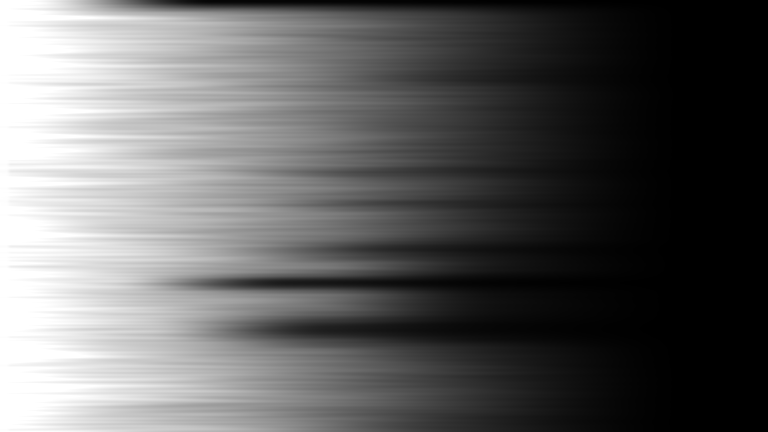
Write a Shadertoy shader that draws this background.

```glsl
// Brushed metal sheet: horizontal streaks fading from white at left to black at right.

// Dark bands: centre height, half width, depth, x where the band begins
const int BAND_COUNT = 9;
const vec4 BANDS[BAND_COUNT] = vec4[](
    vec4(0.998, 0.021, 0.97, 0.04),
    vec4(0.825, 0.025, 0.28, 0.38),
    vec4(0.604, 0.014, 0.28, 0.26),
    vec4(0.527, 0.014, 0.25, 0.28),
    vec4(0.422, 0.020, 0.50, 0.27),
    vec4(0.345, 0.019, 0.82, 0.14),
    vec4(0.238, 0.034, 0.74, 0.19),
    vec4(0.310, 0.120, 0.62, 0.42),
    vec4(0.020, 0.030, 0.20, 0.35));

vec2 randomGradient(vec2 cell) {
    vec2 p = fract(cell * vec2(0.1031, 0.1137));
    p += dot(p, p.yx + 33.33);
    float angle = 6.2832 * fract((p.x + p.y) * p.x * 7.31);
    return vec2(cos(angle), sin(angle));
}

float gradientNoise(vec2 p) {
    vec2 cell = floor(p);
    vec2 f = p - cell;
    vec2 blend = f * f * f * (f * (f * 6.0 - 15.0) + 10.0);
    vec2 e = vec2(0.0, 1.0);
    float a = dot(randomGradient(cell), f);
    float b = dot(randomGradient(cell + e.yx), f - e.yx);
    float c = dot(randomGradient(cell + e.xy), f - e.xy);
    float d = dot(randomGradient(cell + e.yy), f - e.yy);
    return mix(mix(a, b, blend.x), mix(c, d, blend.x), blend.y);
}

// Layers of noise stretched along x, from broad to hair-thin
float brushedStreaks(vec2 uv) {
    float sum = 0.0;
    vec2 scale = vec2(2.5, 24.0);
    for (int i = 0; i < 3; i++) {
        sum += gradientNoise(uv * scale + 17.3 * float(i + 1));
        scale *= vec2(1.5, 2.3);
    }
    return sum;
}

// Fraction of light left after one soft-edged dark band
float bandLight(vec2 uv, vec4 band) {
    float offset = (uv.y - band.x) / band.y;
    float reach = smoothstep(band.w, band.w + 0.24, uv.x);
    return 1.0 - band.z * reach * exp(-offset * offset);
}

void mainImage(out vec4 fragColor, in vec2 fragCoord) {
    vec2 uv = fragCoord / iResolution.xy;

    // Main falloff, with a faint bright ridge in the upper part
    float light = 1.0 - smoothstep(-0.1, 0.9, uv.x);
    float ridge = (uv.y - 0.78) / 0.02;
    light *= 1.0 + 0.12 * smoothstep(0.3, 0.7, uv.x) * exp(-ridge * ridge);

    for (int i = 0; i < BAND_COUNT; i++) {
        light *= bandLight(uv, BANDS[i]);
    }

    // Brushing, and the white glow along the left edge
    light *= 1.0 + 0.12 * brushedStreaks(uv);
    light += 0.06 * (1.0 - smoothstep(0.0, 0.16, uv.x));
    float edge = 1.0 - smoothstep(0.008, 0.015, uv.x);
    light = mix(light, 1.0, 0.8 * edge);

    fragColor = vec4(vec3(clamp(light, 0.0, 1.0)), 1.0);
}
```
